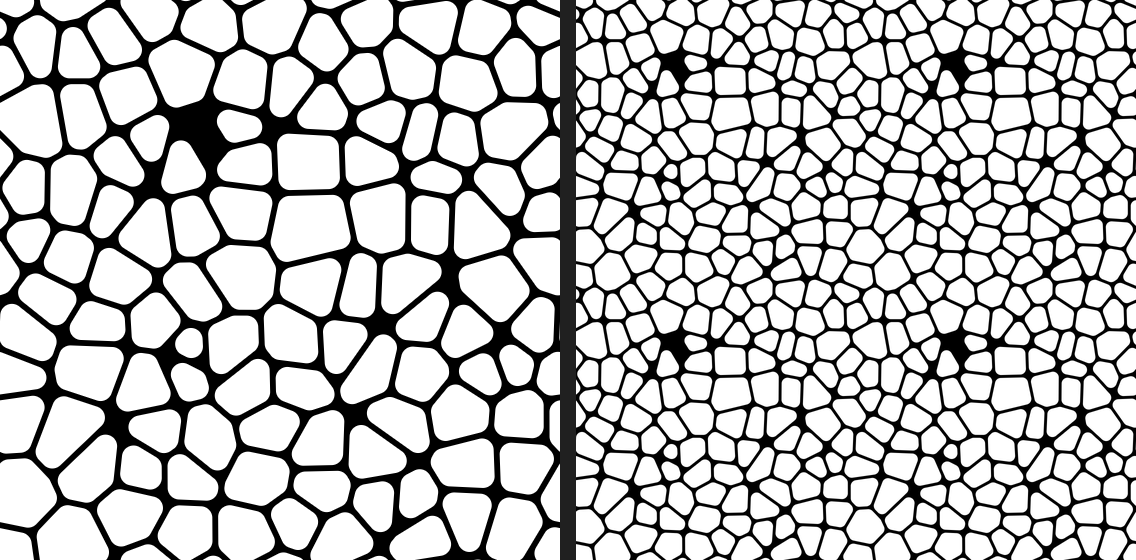
Left, the tile; right, the same tile 2 across and 2 down.
A Shadertoy shader for this pattern:

```glsl
// Rounded white cells divided by black joints, as a tiling Voronoi mosaic.
// Each cell polygon is shrunk by a fixed inset, then grown back by the corner
// radius, so corners turn round and cells that are too thin fill with black.

const vec2  GRID          = vec2(10.0, 11.0);  // whole cells per tile
const float JITTER        = 0.95;              // scatter of the sites
const float HALF_JOINT    = 0.0052;            // half width of the joints
const float CORNER_RADIUS = 0.0208;            // rounding of the cells
const int   REACH         = 2;                 // neighbour search range
const int   PLANES        = 24;                // neighbours within reach

const vec3 JOINT_COLOR = vec3(0.0);
const vec3 CELL_COLOR  = vec3(1.0);

vec2 hash22(vec2 p) {
    vec2 k = vec2(dot(p, vec2(127.1, 311.7)), dot(p, vec2(269.5, 183.3)));
    return fract(sin(k) * 43758.5453);
}

// Site of a grid cell; the hash wraps so that the tile repeats.
vec2 sitePosition(vec2 cell, vec2 grid, float jitter) {
    vec2 offset = 0.5 + jitter * (hash22(mod(cell, grid)) - 0.5);
    return (cell + offset) / grid;
}

// Grid cell that holds the site nearest to p.
vec2 nearestCell(vec2 p, vec2 grid, float jitter) {
    vec2 home = floor(p * grid);
    vec2 best = home;
    float bestDist = 1e5;
    for (int y = -REACH; y <= REACH; y++)
    for (int x = -REACH; x <= REACH; x++) {
        vec2 cell = home + vec2(x, y);
        float d = distance(p, sitePosition(cell, grid, jitter));
        if (d < bestDist) {
            bestDist = d;
            best = cell;
        }
    }
    return best;
}

// Distance from q to the part of plane i's border inside all other planes.
// A plane holds its normal in xy and its offset in z.
float edgeDistance(vec2 q, int i, vec3 planes[PLANES]) {
    vec2 normal = planes[i].xy;
    vec2 base = normal * planes[i].z;
    vec2 along = vec2(-normal.y, normal.x);
    float lo = -1e3, hi = 1e3;
    for (int j = 0; j < PLANES; j++) {
        if (j == i) continue;
        float slope = dot(planes[j].xy, along);
        float room = planes[j].z - dot(planes[j].xy, base);
        if (slope > 1e-5) hi = min(hi, room / slope);
        else if (slope < -1e-5) lo = max(lo, room / slope);
        else if (room < 0.0) return 1e3;
        if (lo > hi) return 1e3;
    }
    return distance(q, base + along * clamp(dot(q, along), lo, hi));
}

// Signed distance to the rounded cell around p, negative inside.
float roundedCell(vec2 p, vec2 grid, float jitter, float halfJoint, float radius) {
    vec2 cell = nearestCell(p, grid, jitter);
    vec2 site = sitePosition(cell, grid, jitter);
    vec2 q = p - site;

    // Bisectors to the neighbours, moved inwards
    vec3 planes[PLANES];
    float inner = -1e3;
    int n = 0;
    for (int y = -REACH; y <= REACH; y++)
    for (int x = -REACH; x <= REACH; x++) {
        if (x == 0 && y == 0) continue;
        vec2 toOther = sitePosition(cell + vec2(x, y), grid, jitter) - site;
        float len = max(length(toOther), 1e-5);
        planes[n] = vec3(toOther / len, 0.5 * len - halfJoint - radius);
        inner = max(inner, dot(q, planes[n].xy) - planes[n].z);
        n++;
    }
    if (inner < 0.0) return inner - radius;

    // Outside the shrunken polygon: distance to its nearest edge
    float d = 1e3;
    for (int i = 0; i < PLANES; i++) d = min(d, edgeDistance(q, i, planes));
    return d - radius;
}

void mainImage(out vec4 fragColor, in vec2 fragCoord) {
    vec2 uv = fragCoord / iResolution.xy;
    float pixel = 1.0 / min(iResolution.x, iResolution.y);
    float d = roundedCell(uv, GRID, JITTER, HALF_JOINT, CORNER_RADIUS);
    float coverage = clamp(0.5 - d / pixel, 0.0, 1.0);
    fragColor = vec4(mix(JOINT_COLOR, CELL_COLOR, coverage), 1.0);
}
```
